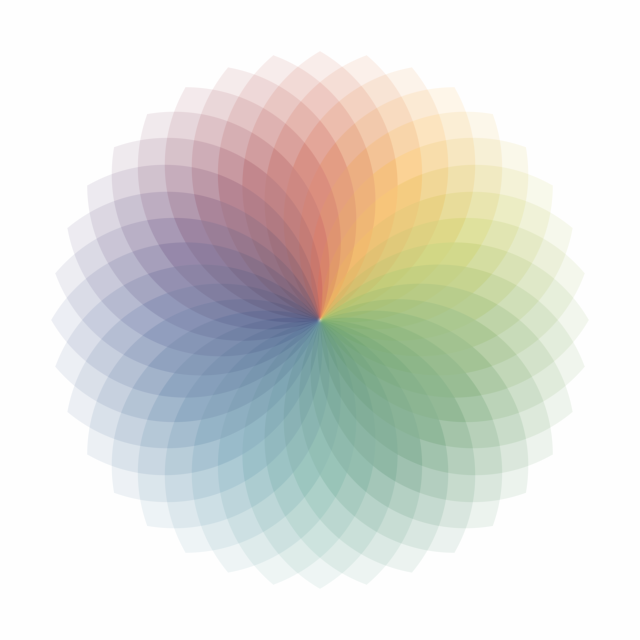
This background is drawn by a Shadertoy shader. Its source:

```glsl
// A rosette of 36 translucent lens-shaped petals, coloured around the hue wheel on white.

const float TAU = 6.2831853;

// Tints halfway along the petals, every 30 degrees from the right, anticlockwise
const vec3 midTints[12] = vec3[12](
    vec3(0.70, 0.80, 0.59), vec3(0.85, 0.86, 0.54), vec3(0.98, 0.79, 0.50),
    vec3(0.87, 0.58, 0.52), vec3(0.74, 0.52, 0.56), vec3(0.59, 0.52, 0.65),
    vec3(0.57, 0.61, 0.74), vec3(0.56, 0.66, 0.76), vec3(0.61, 0.75, 0.80),
    vec3(0.61, 0.78, 0.74), vec3(0.55, 0.71, 0.63), vec3(0.58, 0.73, 0.58));

// Deeper tints where all petals meet
const vec3 coreTints[12] = vec3[12](
    vec3(0.53, 0.70, 0.44), vec3(0.69, 0.75, 0.42), vec3(0.91, 0.68, 0.37),
    vec3(0.81, 0.43, 0.37), vec3(0.51, 0.37, 0.43), vec3(0.39, 0.35, 0.46),
    vec3(0.32, 0.36, 0.53), vec3(0.35, 0.45, 0.59), vec3(0.39, 0.55, 0.61),
    vec3(0.41, 0.59, 0.57), vec3(0.41, 0.61, 0.49), vec3(0.45, 0.65, 0.45));

vec2 polar(float angle) {
    return vec2(cos(angle), sin(angle));
}

// Signed distance to the overlap of two discs, both passing through the origin
float petalDistance(vec2 p, float angle, float discRadius) {
    float a = length(p - discRadius * polar(angle + TAU / 12.0));
    float b = length(p - discRadius * polar(angle - TAU / 12.0));
    return max(a, b) - discRadius;
}

// Colour for a direction and a number of stacked petals
vec3 petalColor(float angle, float layers) {
    float slot = mod(angle / TAU * 12.0, 12.0);
    int i = int(slot) % 12;
    int j = (i + 1) % 12;
    float blend = fract(slot);
    vec3 mid = mix(midTints[i], midTints[j], blend);
    vec3 core = mix(coreTints[i], coreTints[j], blend);
    vec3 outer = mix(vec3(0.998), mid, min(layers / 6.0, 1.0));
    return mix(outer, core, clamp((layers - 6.0) / 6.0, 0.0, 1.0));
}

void mainImage(out vec4 fragColor, in vec2 fragCoord) {
    float size = min(iResolution.x, iResolution.y);
    vec2 p = (fragCoord - 0.5 * iResolution.xy) / size;
    float soft = 0.8 / size;

    // Count the petals over this point and sum their directions,
    // so that every cell of the lattice takes one flat hue
    float layers = 0.0;
    vec2 direction = p * 0.001;
    for (int k = 0; k < 36; k++) {
        float angle = float(k) * TAU / 36.0;
        float cover = 1.0 - smoothstep(-soft, soft, petalDistance(p, angle, 0.2425));
        layers += cover;
        direction += cover * polar(angle);
    }
    vec3 color = petalColor(atan(direction.y, direction.x + 1e-7), layers);

    // Small pale point at the centre
    color = mix(color, vec3(0.88, 0.85, 0.72), 0.6 * exp(-dot(p, p) / 0.00001));

    fragColor = vec4(color, 1.0);
}
```
